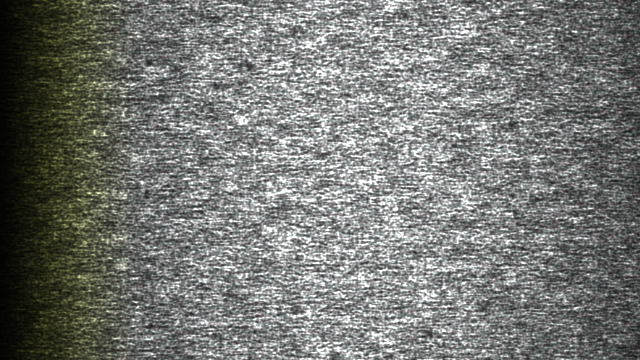
Give the GLSL for this texture, as a WebGL 1 fragment shader.

```glsl
precision highp float;
// Brushed metal: short horizontal glints and fine grain under an off-centre light.

#define PEAK_LIGHT 0.61
#define LIGHT_CENTRE 0.55
#define LIGHT_SPREAD 0.53
#define SHADOW_END 0.16
#define STREAK_SCALE vec2(27.0, 122.0)
#define FIBRE_SCALE vec2(74.0, 158.0)
#define GRAIN_SCALE vec2(137.0, 149.0)
#define CONTRAST 1.08
#define TINT_AMOUNT 0.035
#define PIT_CHANCE 0.05

uniform vec2 u_resolution;

vec2 hash2(vec2 cell) {
  vec3 q = fract(cell.xyx * vec3(0.1031, 0.1030, 0.0973));
  q += dot(q, q.yzx + 33.33);
  return fract((q.xx + q.yz) * q.zy);
}

vec2 gradientAt(vec2 cell) {
  float angle = 6.28318 * hash2(cell).x;
  return vec2(cos(angle), sin(angle));
}

// Gradient noise, about -0.7 to 0.7
float gradientNoise(vec2 p) {
  vec2 cell = floor(p);
  vec2 f = p - cell;
  vec2 fade = f * f * f * (f * (f * 6.0 - 15.0) + 10.0);
  float a = dot(gradientAt(cell), f);
  float b = dot(gradientAt(cell + vec2(1.0, 0.0)), f - vec2(1.0, 0.0));
  float c = dot(gradientAt(cell + vec2(0.0, 1.0)), f - vec2(0.0, 1.0));
  float d = dot(gradientAt(cell + vec2(1.0, 1.0)), f - vec2(1.0, 1.0));
  return mix(mix(a, b, fade.x), mix(c, d, fade.x), fade.y);
}

// Broad light: a soft hump that falls into shadow on the left
float lighting(vec2 uv) {
  float offset = (uv.x - LIGHT_CENTRE) / LIGHT_SPREAD;
  float hump = exp(-offset * offset);
  float shadow = smoothstep(-0.03, SHADOW_END, uv.x);
  float vertical = 1.03 - 0.4 * (uv.y - 0.55) * (uv.y - 0.55);
  return PEAK_LIGHT * hump * shadow * vertical;
}

// Brushed relief, from broad patches down to single grains
float brushing(vec2 p) {
  p.y += 0.004 * gradientNoise(p * vec2(7.0, 11.0));
  float relief = 0.42 * gradientNoise(p * vec2(10.0, 26.0) + 3.7);
  relief += 0.72 * gradientNoise(p * STREAK_SCALE + 17.3);
  relief += 0.35 * gradientNoise(p * vec2(13.0, 92.0) + 41.9);
  relief += 0.80 * gradientNoise(p * FIBRE_SCALE + 71.1);
  relief += 0.65 * gradientNoise(p * GRAIN_SCALE + 113.6);
  return relief * CONTRAST;
}

// Rare dark pits with ragged rims
float pits(vec2 p) {
  vec2 grid = p * 8.0;
  vec2 cell = floor(grid);
  vec2 centre = 0.25 + 0.5 * hash2(cell + 5.0);
  float present = step(hash2(cell + 29.0).y, PIT_CHANCE);
  float rim = length(fract(grid) - centre) + 0.05 * gradientNoise(p * 90.0);
  return present * (1.0 - smoothstep(0.03, 0.11, rim));
}

void main() {
  vec2 uv = gl_FragCoord.xy / u_resolution;
  vec2 p = gl_FragCoord.xy / u_resolution.y;

  float light = lighting(uv) * exp(brushing(p));
  light *= 1.0 - 0.55 * pits(p);

  // Olive shadow, neutral metal, faint teal and violet flecks
  vec3 olive = vec3(1.0, 1.06, 0.5);
  vec3 steel = vec3(0.985, 1.0, 1.0);
  vec3 colour = light * mix(olive, steel, smoothstep(0.03, 0.24, uv.x));
  float fleck = gradientNoise(p * vec2(45.0, 85.0) + 201.0);
  colour += TINT_AMOUNT * fleck * vec3(-1.0, 0.7, 0.4) * smoothstep(0.0, 0.3, uv.x);

  gl_FragColor = vec4(clamp(colour, 0.0, 1.0), 1.0);
}
```
